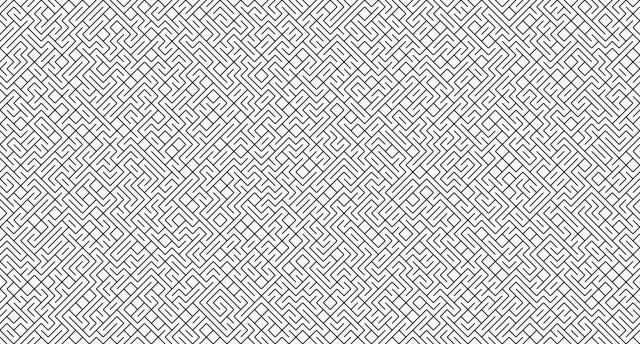
Give the GLSL for this pattern, as a Shadertoy shader.

```glsl
// Draws a dense maze of thin black diagonals, one random slash per grid cell.

#define ROWS 50.0          // cells over the canvas height
#define LINE_WIDTH 0.121   // stroke width in cells
#define SLASH_SHARE 0.5    // share of cells that lean right
#define PAPER vec3(0.965)
#define INK vec3(0.025)

const float HALF_DIAGONAL = 0.70711;

float hash(vec2 cell) {
    uvec2 q = uvec2(ivec2(cell) + 4096) * uvec2(1597334673u, 3812015801u);
    uint n = (q.x ^ q.y) * 1597334673u;
    n = (n ^ (n >> 15)) * 2246822519u;
    n ^= n >> 13;
    return float(n >> 8) / 16777216.0;
}

// Area of a diagonally cut pixel below x, where x = -1..1 spans the pixel
float cutArea(float x) {
    x = clamp(x, -1.0, 1.0);
    return 0.5 + x - 0.5 * x * abs(x);
}

// Pixel coverage of a diagonal band around d = 0
float bandCoverage(float d, float halfWidth, float radius) {
    return cutArea((d + halfWidth) / radius) - cutArea((d - halfWidth) / radius);
}

void mainImage(out vec4 fragColor, in vec2 fragCoord) {
    float pixel = ROWS / iResolution.y;
    float radius = HALF_DIAGONAL * pixel;
    vec2 p = fragCoord * pixel;
    vec2 home = floor(p);

    // Sum the strokes of each direction over the neighbouring cells
    float rising = 0.0;
    float falling = 0.0;
    for (int j = -1; j <= 1; j++) {
        for (int i = -1; i <= 1; i++) {
            vec2 cell = home + vec2(i, j);
            vec2 q = p - cell - 0.5;
            float lean = hash(cell) < SLASH_SHARE ? 1.0 : -1.0;
            float along = (q.x + lean * q.y) * HALF_DIAGONAL;
            float across = (q.y - lean * q.x) * HALF_DIAGONAL;
            float stroke = bandCoverage(across, 0.5 * LINE_WIDTH, radius)
                         * bandCoverage(along, HALF_DIAGONAL, radius);
            if (lean > 0.0) rising += stroke;
            else falling += stroke;
        }
    }

    // Lay the two directions over each other
    float ink = 1.0 - (1.0 - min(rising, 1.0)) * (1.0 - min(falling, 1.0));
    fragColor = vec4(mix(PAPER, INK, ink), 1.0);
}
```
